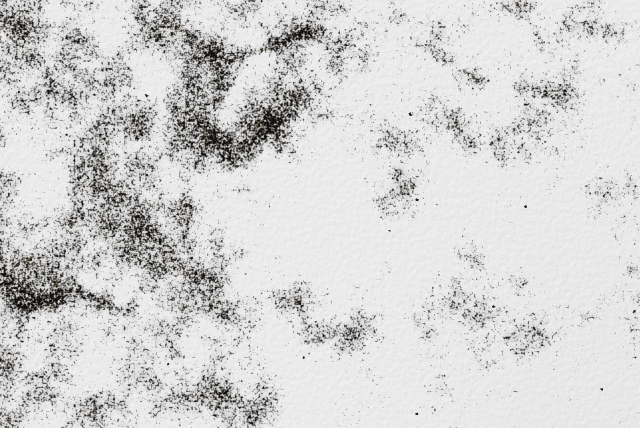
Give the GLSL for this texture, as a Shadertoy shader.

```glsl
float hash(vec2 cell) {
    vec3 q = fract(vec3(cell.xyx) * vec3(0.1031, 0.1030, 0.0973));
    q += dot(q, q.yzx + 33.33);
    return fract((q.x + q.y) * q.z);
}

vec2 gradient(vec2 cell) {
    float angle = 6.2832 * hash(cell);
    return vec2(cos(angle), sin(angle));
}

float noise(vec2 p) {
    vec2 i = floor(p), f = p - i;
    vec2 u = f * f * f * (f * (f * 6.0 - 15.0) + 10.0);
    vec2 e = vec2(0.0, 1.0);
    float low = mix(dot(gradient(i), f), dot(gradient(i + e.yx), f - e.yx), u.x);
    float high = mix(dot(gradient(i + e), f - e), dot(gradient(i + 1.0), f - 1.0), u.x);
    return mix(low, high, u.y);
}

float fbm(vec2 p, float persistence) {
    float sum = 0.0, amplitude = 1.0;
    for (int i = 0; i < 5; i++) {
        sum += amplitude * noise(p);
        p = mat2(1.6, 1.2, -1.2, 1.6) * p + 17.3;
        amplitude *= persistence;
    }
    return sum;
}

// Soft elliptical concentration of mould
float blot(vec2 p, vec2 centre, vec2 size) {
    vec2 q = (p - centre) / size;
    return exp(-dot(q, q));
}

// Narrow soft line between two points
float crack(vec2 p, vec2 a, vec2 b) {
    vec2 d = b - a;
    float t = clamp(dot(p - a, d) / dot(d, d), 0.0, 1.0);
    return exp(-length(p - a - d * t) * 80.0);
}

// How strongly mould grows at a point
float mouldDensity(vec2 p) {
    vec2 warp = vec2(fbm(p * 6.0 + 3.7, 0.6), fbm(p * 6.0 + 41.2, 0.6));
    vec2 w = p + 0.08 * warp;
    float leftness = 1.0 - smoothstep(0.4, 0.8, w.x);
    float density = mix(-0.93, -0.46, leftness);
    density += 1.05 * fbm(p * 4.5 + 8.4, 0.74);
    density += 0.3 * noise(p * vec2(14.0, 3.0) + 5.1) * leftness;

    density += 0.70 * blot(w, vec2(0.47, 0.64), vec2(0.10, 0.16));
    density += 0.75 * blot(w, vec2(0.53, 0.86), vec2(0.09, 0.06));
    density += 0.70 * blot(w, vec2(0.47, 0.34), vec2(0.08, 0.10));
    density += 0.60 * blot(w, vec2(0.06, 0.86), vec2(0.16, 0.11));
    density += 0.70 * blot(w, vec2(0.03, 0.38), vec2(0.08, 0.11));
    density += 0.60 * blot(w, vec2(0.17, 0.31), vec2(0.15, 0.025));
    density += 0.45 * blot(w, vec2(0.45, 0.05), vec2(0.14, 0.08));
    density += 0.60 * blot(w, vec2(0.64, 0.73), vec2(0.07, 0.05));
    density += 0.55 * blot(w, vec2(0.74, 0.28), vec2(0.05, 0.13));
    density += 0.40 * blot(w, vec2(1.00, 0.80), vec2(0.30, 0.18));
    density += 0.35 * blot(w, vec2(1.46, 0.58), vec2(0.08, 0.20));
    density -= 0.45 * blot(w, vec2(0.75, 0.46), vec2(0.16, 0.12));

    vec2 c = p + 0.02 * warp;
    density += 0.7 * crack(c, vec2(0.54, 0.86), vec2(0.75, 0.93));
    density += 0.55 * crack(c, vec2(0.96, 0.89), vec2(1.12, 0.81));
    density += 0.45 * crack(c, vec2(1.12, 0.81), vec2(1.29, 0.79));
    density += 0.4 * crack(c, vec2(0.33, 1.00), vec2(0.48, 0.88));
    return density;
}

// Rare isolated dark specks, one candidate per cell
float specks(vec2 p) {
    vec2 q = p * 16.0, cell = floor(q);
    vec2 centre = 0.25 + 0.5 * vec2(hash(cell + 7.0), hash(cell + 29.0));
    float radius = mix(0.02, 0.06, hash(cell + 53.0));
    float d = length(q - cell - centre) + 0.05 * noise(q * 14.0);
    return step(0.93, hash(cell + 71.0)) * (1.0 - smoothstep(radius - 0.02, radius + 0.025, d));
}

void mainImage(out vec4 fragColor, in vec2 fragCoord) {
    vec2 p = fragCoord / iResolution.y;

    // White plaster with fine shallow relief lit from the upper left
    float relief = fbm(p * 75.0, 0.6) - fbm(p * 75.0 + vec2(-0.2, 0.3), 0.6);
    vec3 color = vec3(0.92, 0.92, 0.925) + 0.03 * relief;
    color -= 0.015 * smoothstep(0.7, 1.5, p.x) * (1.0 - p.y);

    // Pale staining around the growth
    float density = mouldDensity(p);
    color -= vec3(0.075, 0.078, 0.084) * smoothstep(-0.65, 0.1, density);

    // Growth broken into fine grains
    float grain = noise(p * 110.0 + 2.3) + 1.05 * noise(p * 215.0 + 9.1);
    float mould = smoothstep(-0.4, 0.88, density + 0.95 * grain);
    mould = max(mould, 0.9 * specks(p));
    vec3 mouldColor = vec3(0.07, 0.062, 0.05);
    mouldColor += vec3(0.07, 0.05, 0.02) * smoothstep(0.1, 0.5, noise(p * 22.0));
    color = mix(color, mouldColor, mould);

    fragColor = vec4(color, 1.0);
}
```
